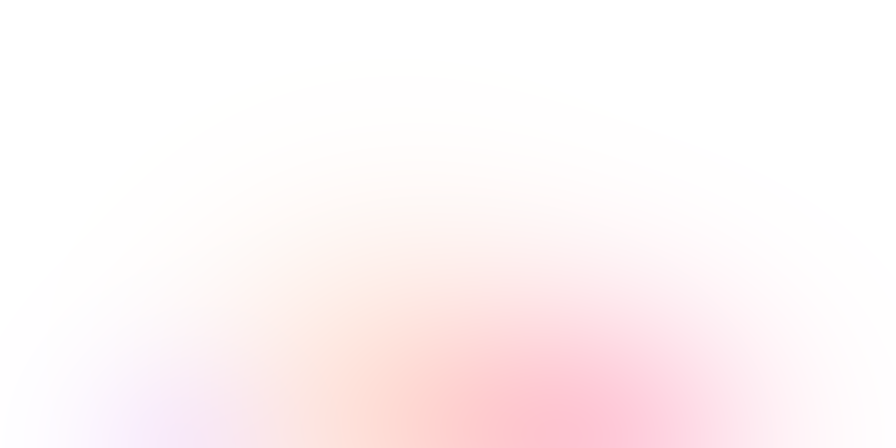
Write a Shadertoy shader that draws this background.

```glsl
// Positions and radii are in canvas heights; x runs from 0 to 2.
const vec2 PEACH_CENTER = vec2(0.88, 0.08);
const vec2 PEACH_RADIUS = vec2(0.40, 0.385);
const vec3 PEACH_ABSORB = vec3(0.0, 0.085, 0.130);

const vec2 PINK_CENTER = vec2(1.31, 0.02);
const vec2 PINK_RADIUS = vec2(0.38, 0.31);
const vec3 PINK_ABSORB = vec3(0.0, 0.195, 0.125);

const vec2 LILAC_CENTER = vec2(0.40, 0.0);
const vec2 LILAC_RADIUS = vec2(0.25, 0.23);
const vec3 LILAC_ABSORB = vec3(0.024, 0.058, -0.010);

const vec2 HALO_CENTER = vec2(1.0, 0.0);
const vec2 HALO_RADIUS = vec2(1.0, 0.78);
const vec3 HALO_ABSORB = vec3(0.003, 0.007, 0.006);

const vec3 PAPER = vec3(1.0);

// Soft elliptical falloff, 1 at the center
float glow(vec2 p, vec2 center, vec2 radius) {
    vec2 d = (p - center) / radius;
    return exp(-dot(d, d));
}

// Wide faint ellipse that ends at its rim
float halo(vec2 p) {
    return 1.0 - smoothstep(0.55, 1.0, length((p - HALO_CENTER) / HALO_RADIUS));
}

void mainImage(out vec4 fragColor, in vec2 fragCoord) {
    vec2 p = fragCoord / iResolution.xy * vec2(2.0, 1.0);

    // Each glow removes a little light from the white paper
    vec3 color = PAPER;
    color -= PEACH_ABSORB * glow(p, PEACH_CENTER, PEACH_RADIUS);
    color -= PINK_ABSORB * glow(p, PINK_CENTER, PINK_RADIUS);
    color -= LILAC_ABSORB * glow(p, LILAC_CENTER, LILAC_RADIUS);
    color -= HALO_ABSORB * halo(p);

    fragColor = vec4(clamp(color, 0.0, 1.0), 1.0);
}
```
